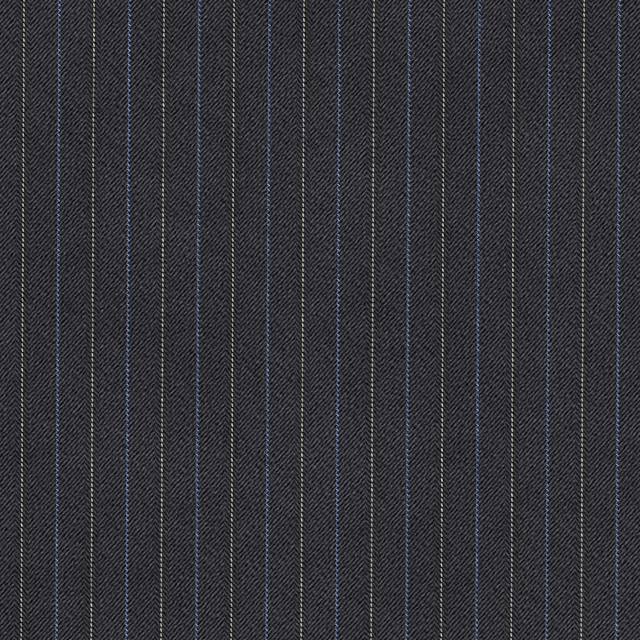
A Shadertoy shader for this texture:

```glsl
const float STRIPE_PERIOD = 0.1094;   // cream to cream
const float STRIPE_START = 0.033;
const float STRIPE_LEAN = 0.0045;
const float TWILL_ROWS = 128.0;
const float TWILL_SLOPE = 1.12;
const float CHEVRON_HALF_WIDTH = 0.0105;

const vec3 SHADOW = vec3(0.055, 0.052, 0.070);
const vec3 WOOL = vec3(0.335, 0.333, 0.355);
const vec3 CREAM = vec3(0.78, 0.76, 0.70);
const vec3 BLUE = vec3(0.52, 0.61, 0.80);

vec2 gradientAt(vec2 cell) {
    vec2 q = vec2(dot(cell, vec2(127.1, 311.7)), dot(cell, vec2(269.5, 183.3)));
    return 2.0 * fract(sin(q) * 43758.5) - 1.0;
}

float gradientNoise(vec2 p) {
    vec2 i = floor(p), f = fract(p);
    vec2 w = f * f * f * (f * (f * 6.0 - 15.0) + 10.0);
    float a = dot(gradientAt(i), f);
    float b = dot(gradientAt(i + vec2(1, 0)), f - vec2(1, 0));
    float c = dot(gradientAt(i + vec2(0, 1)), f - vec2(0, 1));
    float d = dot(gradientAt(i + vec2(1, 1)), f - vec2(1, 1));
    return mix(mix(a, b, w.x), mix(c, d, w.x), w.y);
}

// Signed offset from the nearest of a set of evenly spaced lines
float nearestOffset(float x, float period) {
    return x - period * floor(x / period + 0.5);
}

// Diagonal ribs with uneven yarn; returns brightness around 0.5
float twill(vec2 p, float slope, float pixel) {
    float across = (p.y - slope * p.x) * TWILL_ROWS;
    float along = (p.x + slope * p.y) * TWILL_ROWS;
    across += 0.25 * gradientNoise(p * 90.0);
    float rib = 0.5 * cos(6.28318 * across);
    float yarn = gradientNoise(vec2(along * 0.9, across * 1.6));
    float fade = 1.0 - smoothstep(0.35, 0.8, pixel * TWILL_ROWS * 1.3);
    return 0.5 + fade * (0.68 * rib + 0.60 * yarn);
}

float capsule(vec2 p, vec2 halfAxis, float radius) {
    float t = clamp(dot(p, halfAxis) / dot(halfAxis, halfAxis), -1.0, 1.0);
    return length(p - t * halfAxis) - radius;
}

// Column of stitches, one per twill row
float stitches(vec2 p, vec2 halfAxis, float radius, float pixel) {
    vec2 q = vec2(p.x, nearestOffset(p.y, 1.0 / TWILL_ROWS));
    return 1.0 - smoothstep(-0.6 * pixel, 0.6 * pixel, capsule(q, halfAxis, radius));
}

void mainImage(out vec4 fragColor, in vec2 fragCoord) {
    vec2 p = fragCoord / iResolution.xy;
    float pixel = 1.0 / min(iResolution.x, iResolution.y);

    // Position relative to the leaning stripes
    float x = p.x - STRIPE_START - STRIPE_LEAN * p.y;
    x += 0.0006 * gradientNoise(p * vec2(9.0, 12.0));
    float creamX = nearestOffset(x, STRIPE_PERIOD);
    float blueX = nearestOffset(x - 0.5 * STRIPE_PERIOD, STRIPE_PERIOD);

    // Twill ground, reversed in a narrow band around each cream stripe
    float chevron = 1.0 - smoothstep(-pixel, pixel, abs(creamX) - CHEVRON_HALF_WIDTH);
    float forward = twill(vec2(x, p.y), TWILL_SLOPE, pixel);
    float backward = twill(vec2(x, p.y), -TWILL_SLOPE, pixel);
    float weave = mix(forward, backward, chevron);
    weave = mix(weave, 0.46 + 0.8 * (weave - 0.5), chevron);
    vec3 color = mix(SHADOW, WOOL, max(weave, -0.05));

    // Fine fibres and slow tonal drift
    float drift = 0.10 * gradientNoise(p * 5.0) + 0.12 * gradientNoise(p * 26.0);
    color *= 1.0 + 0.38 * gradientNoise(p * 310.0) + drift;

    // Dark grooves beside the stripes
    float groove = 1.0 - smoothstep(0.001, 0.004, min(abs(creamX), abs(blueX)));
    color *= 1.0 - 0.3 * groove;

    // Cream dashes and zigzag blue stitches
    float wear = 0.94 + 0.45 * gradientNoise(vec2(x * 40.0, p.y * 70.0));
    float cream = stitches(vec2(creamX, p.y), vec2(-0.0004, 0.0014), 0.0013, pixel);
    float blueMain = stitches(vec2(blueX - 0.0007, p.y), vec2(-0.0009, 0.0011), 0.0012, pixel);
    float blueSide = stitches(vec2(blueX + 0.0009, p.y + 0.5 / TWILL_ROWS),
                              vec2(0.0006, 0.0010), 0.0010, pixel);
    color = mix(color, CREAM * wear, 0.92 * cream);
    color = mix(color, BLUE * wear, max(0.9 * blueMain, 0.55 * blueSide));

    fragColor = vec4(clamp(color, 0.0, 1.0), 1.0);
}
```
